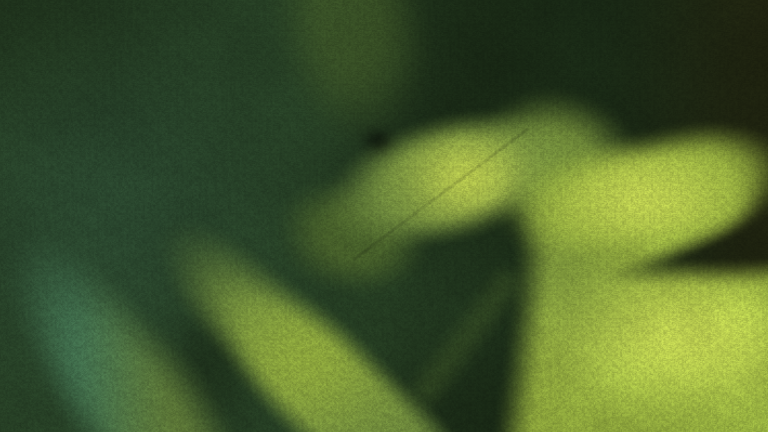
Reproduce this background procedurally as a Shadertoy shader.

```glsl
#define SHADE vec3(0.095, 0.155, 0.080)
#define FOREST vec3(0.155, 0.255, 0.145)
#define TEAL vec3(0.165, 0.285, 0.205)
#define UMBER vec3(0.125, 0.130, 0.055)
#define OLIVE vec3(0.300, 0.400, 0.170)
#define MOSS vec3(0.430, 0.540, 0.240)
#define LEAF vec3(0.570, 0.670, 0.240)
#define SUNLIT vec3(0.730, 0.800, 0.310)
#define GRAIN_SCALE 210.0
#define GRAIN_AMOUNT 0.13

float hash(vec2 p) {
    return fract(sin(dot(p, vec2(127.1, 311.7))) * 43758.5453);
}

float noise(vec2 p) {
    vec2 cell = floor(p), f = fract(p);
    f = f * f * (3.0 - 2.0 * f);
    return mix(mix(hash(cell), hash(cell + vec2(1, 0)), f.x),
               mix(hash(cell + vec2(0, 1)), hash(cell + vec2(1, 1)), f.x), f.y);
}

float fbm(vec2 p) {
    float sum = 0.0, amplitude = 0.5;
    for (int i = 0; i < 4; i++) {
        sum += amplitude * noise(p);
        p = p * 2.03 + 7.1;
        amplitude *= 0.5;
    }
    return sum;
}

// Out-of-focus ellipse, 1 inside and 0 outside
float softEllipse(vec2 p, vec2 center, vec2 radius, float angle, float blur) {
    float c = cos(angle), s = sin(angle);
    vec2 q = mat2(c, -s, s, c) * (p - center);
    float d = (length(q / radius) - 1.0) * min(radius.x, radius.y);
    return 1.0 - smoothstep(-blur, blur, d);
}

float glow(vec2 p, vec2 center, vec2 radius) {
    vec2 q = (p - center) / radius;
    return exp(-dot(q, q));
}

float segment(vec2 p, vec2 a, vec2 b) {
    vec2 ab = b - a;
    return length(p - a - ab * clamp(dot(p - a, ab) / dot(ab, ab), 0.0, 1.0));
}

vec3 backdrop(vec2 p) {
    vec3 col = mix(FOREST, SHADE, smoothstep(0.55, 1.15, p.x));
    col = mix(col, TEAL, 0.55 * glow(p, vec2(0.24, 0.52), vec2(0.38, 0.42)));
    col = mix(col, SHADE, 0.55 * glow(p, vec2(0.05, 1.0), vec2(0.4, 0.25)));
    col = mix(col, SHADE, 0.6 * glow(p, vec2(0.5, 0.16), vec2(0.12, 0.16)));
    col = mix(col, FOREST, 0.6 * glow(p, vec2(0.98, 0.3), vec2(0.25, 0.18)));
    return mix(col, UMBER, 0.8 * smoothstep(1.35, 1.8, p.x));
}

// Broad leaf mass on the right, cut by a wedge of shade
float rightMass(vec2 p) {
    float left = smoothstep(-0.055, 0.055, p.x - 1.19 - 0.1 * p.y);
    float top = 1.0 - smoothstep(0.5, 0.68, p.y);
    float slope = 0.375 + 0.52 * (p.x - 1.46);
    float wedge = smoothstep(0.33, 0.41, p.y)
                * (1.0 - smoothstep(-0.045, 0.035, p.y - slope));
    float edge = smoothstep(1.66, 1.78, p.x) * smoothstep(0.38, 0.44, p.y);
    return left * top * (1.0 - wedge) * (1.0 - edge);
}

void mainImage(out vec4 fragColor, in vec2 fragCoord) {
    vec2 uv = fragCoord / iResolution.xy;
    vec2 p = uv * vec2(16.0 / 9.0, 1.0);
    float mottle = fbm(p * 7.0) - 0.47;
    vec2 q = p + 0.018 * (vec2(noise(p * 6.0), noise(p * 6.0 + 19.0)) - 0.5);
    vec3 col = backdrop(p) * (1.0 + 0.2 * mottle);

    // Dim leaves and stem
    float upper = softEllipse(q, vec2(0.81, 0.96), vec2(0.13, 0.21), 0.12, 0.075);
    col = mix(col, OLIVE, 0.5 * upper);
    float small = softEllipse(q, vec2(0.82, 0.45), vec2(0.125, 0.09), -0.25, 0.05);
    col = mix(col, OLIVE, 0.85 * small);
    float stem = segment(p, vec2(1.17, 0.34), vec2(0.99, 0.1));
    col = mix(col, OLIVE, 0.3 * (1.0 - smoothstep(0.0, 0.06, stem)));

    // Lower left pair
    float outer = softEllipse(q, vec2(0.31, 0.07), vec2(0.33, 0.115), -0.95, 0.06);
    col = mix(col, mix(TEAL * 1.75, MOSS, smoothstep(0.15, 0.42, p.x)), 0.75 * outer);
    float inner = softEllipse(q, vec2(0.79, 0.065), vec2(0.44, 0.115), -0.785, 0.04);
    vec3 innerTint = mix(MOSS, LEAF, glow(p, vec2(0.71, 0.17), vec2(0.2, 0.17)));
    col = mix(col, innerTint, 0.95 * inner);

    // Central leaf and its bridge to the right
    float bridge = softEllipse(q, vec2(1.29, 0.62), vec2(0.14, 0.12), -0.3, 0.07);
    col = mix(col, mix(MOSS, LEAF, 0.35), 0.9 * bridge);
    float middle = softEllipse(q, vec2(1.04, 0.585), vec2(0.235, 0.115), 0.28, 0.042);
    vec3 middleTint = mix(MOSS, SUNLIT, glow(p, vec2(1.08, 0.59), vec2(0.13, 0.1)));
    col = mix(col, middleTint, 0.95 * middle);

    // Bright right side
    vec3 massTint = mix(LEAF, SUNLIT, glow(p, vec2(1.59, 0.22), vec2(0.24, 0.13)));
    massTint = mix(massTint, MOSS, 0.45 * glow(p, vec2(1.27, 0.4), vec2(0.16, 0.2)));
    col = mix(col, massTint * (1.0 + 0.25 * mottle), rightMass(q));
    float lobe = softEllipse(q, vec2(1.5, 0.55), vec2(0.265, 0.115), 0.2, 0.045);
    vec3 lobeTint = mix(LEAF, SUNLIT, glow(p, vec2(1.49, 0.54), vec2(0.18, 0.1)));
    col = mix(col, lobeTint, lobe);

    // Fine vein and dark gap
    float vein = segment(p, vec2(0.82, 0.4), vec2(1.22, 0.7));
    col *= 1.0 - 0.12 * (1.0 - smoothstep(0.001, 0.006, vein));
    col *= 1.0 - 0.45 * glow(p, vec2(0.875, 0.675), vec2(0.03, 0.025));

    // Textured surface
    float grain = noise(p * GRAIN_SCALE) + noise(p * GRAIN_SCALE * 1.9) - 1.0;
    col *= 1.0 + GRAIN_AMOUNT * grain;
    fragColor = vec4(clamp(col, 0.0, 1.0), 1.0);
}
```
